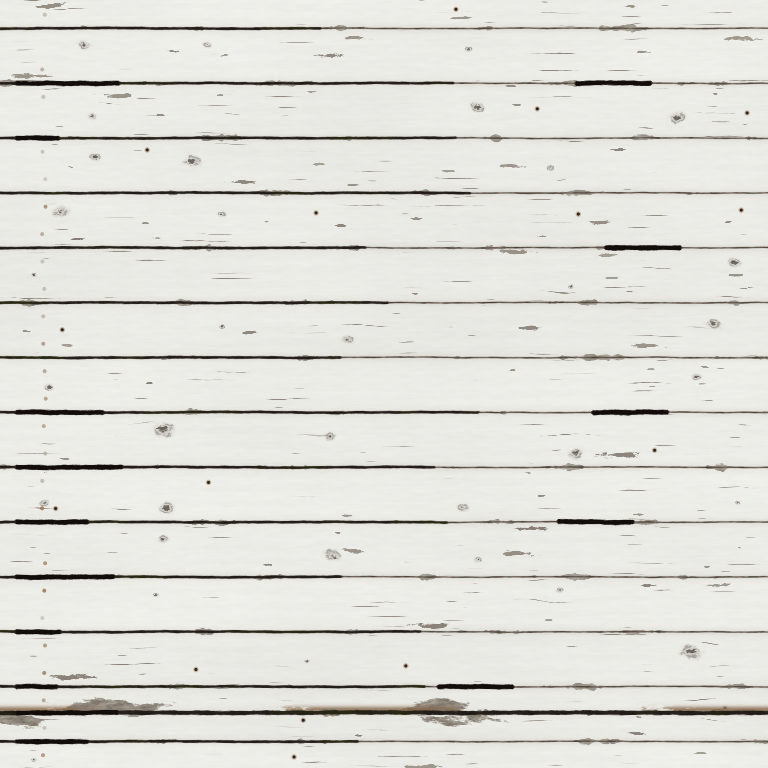
A WebGL 1 fragment shader for this texture:

```glsl
precision highp float;
uniform vec2 u_resolution;

const float BOARDS = 14.0;
const float SEAM_BASE = 0.0345;   // height of the lowest seam
const float SPLIT_Y = 0.072;      // extra seam inside the lowest full board
const float NAIL_X = 0.057;
const float THIN_GAP = 0.0009;    // half widths of the seams
const float OPEN_GAP = 0.0017;
const float WIDE_GAP = 0.0031;
const vec3 PAINT = vec3(0.922, 0.922, 0.904);
const vec3 FADED = vec3(0.78, 0.76, 0.74);
const vec3 BARE_WOOD = vec3(0.61, 0.58, 0.53);
const vec3 WEATHERED = vec3(0.44, 0.40, 0.36);
const vec3 DARK_WOOD = vec3(0.27, 0.24, 0.20);
const vec3 GAP = vec3(0.07, 0.05, 0.04);
const vec3 MOSS = vec3(0.17, 0.18, 0.07);
const vec3 RUST = vec3(0.58, 0.43, 0.28);

float hash(vec2 p) {
  return fract(sin(dot(p, vec2(127.1, 311.7))) * 43758.5);
}

// Layered, rotated sines
float waves(vec2 p) {
  float sum = 0.0, amp = 0.5;
  for (int i = 0; i < 5; i++) {
    sum += amp * sin(p.x + 1.7 * sin(p.y) + float(i));
    p = mat2(1.6, 1.2, -1.2, 1.6) * p + 3.1;
    amp *= 0.62;
  }
  return sum;
}

// Offset to the nearest scattered point (xy) and its random value (z)
vec3 scatter(vec2 uv, vec2 grid, float share, float seed) {
  vec2 p = uv * grid;
  vec3 nearest = vec3(9.0, 9.0, 0.0);
  float best = 9.0;
  for (int j = -1; j <= 1; j++) {
    for (int i = -1; i <= 1; i++) {
      vec2 cell = floor(p) + vec2(float(i), float(j));
      vec2 key = mod(cell, grid) + seed;
      vec2 offset = p - cell - 0.2 - 0.6 * vec2(hash(key), hash(key + 5.3));
      float d = dot(offset, offset);
      if (hash(key + 0.7) < share && d < best) {
        best = d;
        nearest = vec3(offset / grid, hash(key + 9.1));
      }
    }
  }
  return nearest;
}

float bump(float x, float center, float width) {
  float t = (x - center) / width;
  return exp(-t * t);
}

// 1 between start and end, with soft ends
float span(float x, float start, float end) {
  return smoothstep(start - 0.002, start + 0.002, x) * smoothstep(end + 0.002, end - 0.002, x);
}

void main() {
  vec2 uv = gl_FragCoord.xy / u_resolution;
  float px = 1.0 / min(u_resolution.x, u_resolution.y);
  vec2 board = vec2(uv.x, uv.y - SEAM_BASE);
  float row = board.y * BOARDS;
  float rough = waves(uv * vec2(150.0, 420.0));

  // Paint with faint grain that bends around the knots
  vec3 knot = scatter(board, vec2(6.0, BOARDS), 0.45, 3.0);
  float knotDist = length(knot.xy * vec2(0.8, 1.15));
  float bend = knot.y * 0.5 * bump(knotDist, 0.0, 0.025);
  vec2 grainUv = vec2(uv.x, board.y - bend + 0.0015 * waves(vec2(uv.x * 14.0, floor(row) * 3.0)));
  float grain = waves(grainUv * vec2(9.0, 330.0));
  float cloud = waves(uv * vec2(8.0, 17.0));
  vec3 color = PAINT + 0.007 * grain + 0.008 * cloud + 0.006 * rough;
  color += 0.014 * (hash(vec2(mod(floor(row), BOARDS), 2.0)) - 0.5);

  // Hairline cracks along the grain, in clusters
  vec3 crack = scatter(grainUv, vec2(9.0, 84.0), 0.5, 17.0);
  vec2 crackSize = vec2(mix(0.006, 0.042, crack.z * crack.z), max(0.0008, 0.6 * px));
  float crackMask = smoothstep(1.1, 0.3, length(crack.xy / crackSize) + 0.25 * rough);
  crackMask *= smoothstep(-0.35, 0.45, waves(board * vec2(7.0, 34.0) + 2.0));
  color = mix(color, mix(BARE_WOOD, WEATHERED, crack.z), 0.8 * crackMask);

  // Flaked paint
  vec3 flake = scatter(grainUv, vec2(8.0, 42.0), 0.24, 41.0);
  float flakeScale = flake.z * flake.z * flake.z;
  vec2 flakeSize = mix(vec2(0.004, 0.0012), vec2(0.03, 0.0038), flakeScale);
  float flakeMask = smoothstep(1.0, 0.65, length(flake.xy / flakeSize) + 0.5 * rough);
  color = mix(color, mix(BARE_WOOD, WEATHERED, fract(flake.z * 7.0)), 0.85 * flakeMask);

  // Ringed knots
  float knotSize = mix(0.004, 0.016, knot.z * knot.z);
  float radius = knotDist / knotSize + 0.22 * waves(uv * 190.0);
  float rings = 0.5 + 0.5 * sin(radius * 13.0);
  float knotMask = smoothstep(1.05, 0.35, radius) * (0.2 + 0.55 * rings * smoothstep(-0.5, 0.4, rough));
  color = mix(color, WEATHERED, knotMask);
  color = mix(color, DARK_WOOD, 0.7 * smoothstep(0.35, 0.1, radius + 0.3 * rough));

  // Nail column and stray nail holes
  vec2 nailKey = vec2(mod(floor(row * 2.0), 2.0 * BOARDS), 8.0);
  vec2 nail = vec2(uv.x - NAIL_X - 0.005 * (hash(nailKey) - 0.5), (fract(row * 2.0) - 0.5) / (2.0 * BOARDS));
  float nailDist = length(nail);
  float nailMask = smoothstep(0.0034, 0.0018, nailDist) * step(0.25, hash(nailKey + 4.0));
  color = mix(color, mix(RUST, FADED, hash(nailKey + 6.0)), 0.8 * nailMask);
  vec3 hole = scatter(board, vec2(9.0, BOARDS), 0.13, 73.0);
  float holeDist = length(hole.xy);
  color = mix(color, RUST, 0.6 * smoothstep(0.0045, 0.002, holeDist));
  color = mix(color, GAP, 0.85 * smoothstep(0.0026, 0.0012, holeDist));

  // Bare, rusty patches along the split board
  float splitDist = uv.y - SPLIT_Y;
  float above = max(bump(uv.x, 0.14, 0.075), bump(uv.x, 0.57, 0.05)) * bump(splitDist, 0.007, 0.011);
  float below = max(bump(uv.x, 0.02, 0.045), 0.7 * bump(uv.x, 0.6, 0.06)) * bump(splitDist, -0.009, 0.01);
  float peel = smoothstep(0.42, 0.62, max(above, below) + 0.28 * waves(uv * vec2(70.0, 200.0)));
  color = mix(color, mix(WEATHERED, BARE_WOOD, 0.5 + 0.6 * rough), 0.9 * peel);
  float stain = bump(splitDist, 0.004, 0.0045) * smoothstep(-0.1, 0.5, cos(uv.x * 13.0) + 0.4 * rough);
  color = mix(color, RUST * 0.85, 0.75 * stain);

  // Nearest seam: regular, or the extra split
  float seam = floor(row + 0.5);
  float d = (row - seam) / BOARDS;
  float isSplit = step(abs(splitDist), abs(d));
  d = mix(d, splitDist, isSplit);
  vec2 seamKey = vec2(mix(mod(seam, BOARDS), 29.0, isSplit), 1.0);
  d += 0.0006 * waves(vec2(uv.x * 22.0, seamKey.x * 5.0));

  // Each seam is open on the left, with a wide stretch on either side
  float open = max(isSplit, span(uv.x, -0.1, 0.4 + 0.24 * hash(seamKey)));
  float start = 0.5 + 0.35 * hash(seamKey + 2.0);
  float wide = span(uv.x, start, start + 0.1) * step(0.45, hash(seamKey + 3.0));
  wide = max(wide, span(uv.x, 0.02, 0.07 + 0.09 * hash(seamKey + 7.0)) * step(0.4, hash(seamKey + 5.0)));
  float halfWidth = mix(mix(THIN_GAP, OPEN_GAP, open), WIDE_GAP, max(wide, 0.75 * isSplit));
  halfWidth *= 1.0 + 0.2 * rough;

  // Chipped edges, soft shade and the gap itself
  float chips = waves(vec2(uv.x * 34.0, seamKey.x * 9.0)) - 0.3;
  float chipMask = smoothstep(0.0, 0.0015, 0.006 * chips + 0.001 * rough - abs(d) + 0.001);
  color = mix(color, mix(BARE_WOOD, WEATHERED, 0.5 + 0.5 * rough), 0.75 * chipMask);
  color = mix(color, BARE_WOOD, 0.3 * exp(-abs(d) / 0.0028));
  float mossy = open * (1.0 - wide) * smoothstep(0.1, 0.7, waves(vec2(uv.x * 16.0, seamKey.x * 4.0)));
  vec3 gapColor = mix(mix(WEATHERED, DARK_WOOD, 0.5 + 0.5 * rough), GAP, max(0.75 * open, wide));
  gapColor = mix(gapColor, MOSS, 0.6 * mossy);
  color = mix(color, gapColor, smoothstep(0.75 * px, -0.75 * px, abs(d) - halfWidth));

  gl_FragColor = vec4(clamp(color, 0.0, 1.0), 1.0);
}
```
